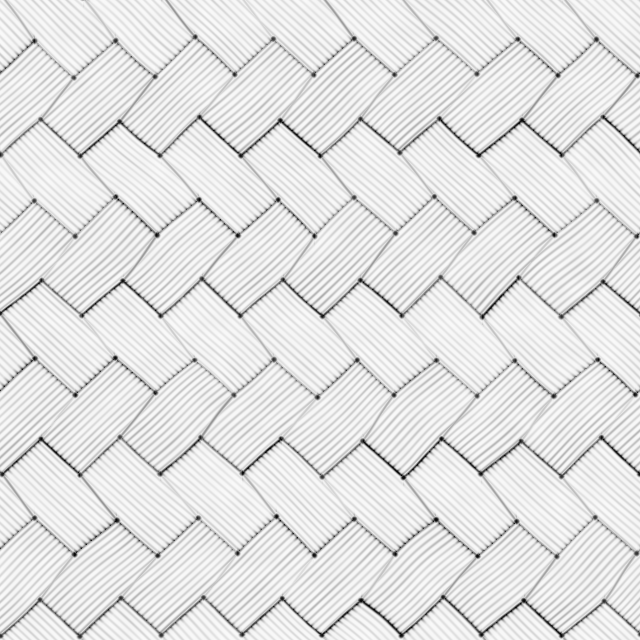
This pattern is drawn by a WebGL 1 fragment shader. Its source:

```glsl
precision highp float;
// Diagonal basket weave of finely ribbed white strands with dark zigzag gaps.

uniform vec2 u_resolution;

const float REPEATS = 8.0;        // zigzag periods across, strand rows down
const float PEAK_Y = 0.49;        // height of the first zigzag peak, in cells
const float RISE = 0.45;          // zigzag height, in cells
const float PEAK_X_EVEN = 0.45;   // peak positions of alternate zigzags
const float PEAK_X_ODD = 0.52;
const float RIBS = 9.0;           // ribs per strand
const float RIB_LEAN = 1.08;      // horizontal run of a rib per unit of height
const float RIB_DEPTH_RISING = 0.25;
const float RIB_DEPTH_FALLING = 0.16;
const float GAP_WIDTH = 0.017;
const float TOOTH_LENGTH = 0.055;
const float KNOT_RADIUS = 0.034;
const float SEAM_WIDTH = 0.016;
const float WARP = 0.075;
const vec3 PAPER = vec3(0.98);
const vec3 INK = vec3(0.03);

float hash(vec2 p) {
  return fract(sin(dot(p, vec2(127.1, 311.7))) * 43758.545);
}

float noise(vec2 p) {
  vec2 i = floor(p);
  vec2 f = fract(p);
  f = f * f * (3.0 - 2.0 * f);
  return mix(mix(hash(i), hash(i + vec2(1.0, 0.0)), f.x),
             mix(hash(i + vec2(0.0, 1.0)), hash(i + 1.0), f.x), f.y);
}

float peakX(float zig) {
  return mix(PEAK_X_EVEN, PEAK_X_ODD, mod(zig, 2.0));
}

// Signed offset from the nearest peak, -0.5 to 0.5.
float peakOffset(float x, float zig) {
  return fract(x - peakX(zig) + 0.5) - 0.5;
}

float zigzagY(float x, float zig) {
  return zig + PEAK_Y + 2.0 * RISE * abs(peakOffset(x, zig));
}

// Darkness of one zigzag gap: core line, rib-end teeth and corner knots.
float gapInk(vec2 p, float zig, float lean, float rib) {
  float t = peakOffset(p.x, zig);
  float strong = mod(zig, 2.0);
  float d = abs(p.y - zigzagY(p.x, zig)) / sqrt(1.0 + 4.0 * RISE * RISE);
  float wear = hash(vec2(floor((p.x - peakX(zig)) * 2.0), zig));
  float grain = mix(0.7, 1.1, noise(p * 14.0));

  float core = exp(-d * d / (GAP_WIDTH * GAP_WIDTH));
  core *= mix(0.5, 0.85, strong) * mix(0.65, 1.15, wear) * grain;

  // Ribs darken where they run end-on into the gap.
  float endOn = step(0.0, t * lean);
  float teeth = endOn * exp(-d / TOOTH_LENGTH) * (0.08 + 0.6 * rib);
  teeth *= mix(0.6, 1.0, wear);

  float valley = step(0.25, abs(t));
  vec2 corner = vec2(min(abs(t), 0.5 - abs(t)),
                     p.y - zig - PEAK_Y - valley * RISE);
  float r = length(corner) / KNOT_RADIUS;
  float knot = exp(-r * r * r) * mix(0.75, 1.05, wear);

  return max(max(core, knot), core * 0.6 + teeth);
}

void main() {
  vec2 uv = gl_FragCoord.xy / u_resolution;
  vec2 p = vec2(uv.x, 1.0 - uv.y) * REPEATS;

  // Hand-made unevenness.
  vec2 bend = vec2(noise(p * 1.2 + 5.0), noise(p * 1.2 + 37.0)) - 0.5;
  p += WARP * bend;

  // Row of strands between two zigzags; lean alternates by row.
  float row = floor(p.y - PEAK_Y);
  if (p.y < zigzagY(p.x, row)) row -= 1.0;
  float lean = 1.0 - 2.0 * mod(row, 2.0);
  float u = (p.x - peakX(row)) * lean;
  float v = p.y - row - PEAK_Y;

  // Long strand side: follows a gap, crosses the row, follows the next gap.
  float crossing = 1.0 - RISE;
  float gapRun = 0.5 / RISE;
  float shift = PEAK_X_ODD - PEAK_X_EVEN;
  float ease = (gapRun - 1.0 + shift) / crossing;
  float side = 1.0 - gapRun * v + ease * clamp(v - RISE, 0.0, crossing);
  float across = u - side;
  vec2 strand = vec2(floor(across), row);
  float strandWear = hash(strand + 11.0);

  // Ribs with individual strength, paler around the strand middle.
  float phase = (u + RIB_LEAN * v) * RIBS + 0.35 * strandWear;
  float wave = 0.5 + 0.5 * cos(6.28318 * phase);
  float rib = wave * wave;
  float ribWear = hash(vec2(floor(phase + 0.5), row + 3.0));
  float along = abs(v - 0.65) / 0.8;
  float depth = lean > 0.0 ? RIB_DEPTH_RISING : RIB_DEPTH_FALLING;
  depth *= mix(0.65, 1.15, ribWear) * mix(0.75, 1.1, along);
  depth *= mix(0.8, 1.15, noise(p * 3.0 + 71.0));
  float ink = rib * depth + 0.02 * noise(p * 5.0);

  // Fine seam between neighbouring strands.
  float seam = min(fract(across), 1.0 - fract(across)) * 0.7 / SEAM_WIDTH;
  float seamWear = hash(vec2(floor(across + 0.5), row + 29.0));
  ink = max(ink, exp(-seam * seam) * mix(0.12, 0.42, seamWear));

  ink = max(ink, gapInk(p, row, lean, rib));
  ink = max(ink, gapInk(p, row + 1.0, lean, rib));
  gl_FragColor = vec4(mix(PAPER, INK, clamp(ink, 0.0, 1.0)), 1.0);
}
```
